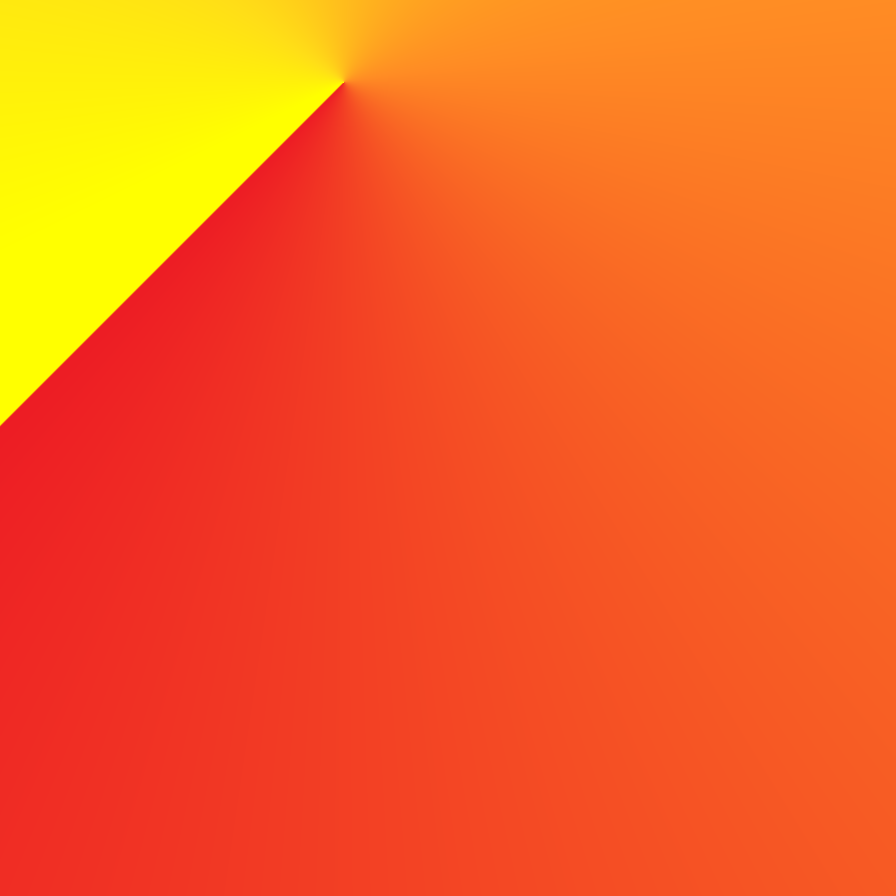
This background is drawn by a three.js fragment shader. Its source:

```glsl
// Conic sweep from red through orange to yellow, with a sharp diagonal seam.
varying vec2 vUv;

const float TAU = 6.283185;
const vec3 RED    = vec3(0.929, 0.110, 0.141);
const vec3 ORANGE = vec3(1.000, 0.549, 0.141);
const vec3 GOLD   = vec3(1.000, 0.871, 0.090);
const vec3 YELLOW = vec3(1.000, 1.000, 0.000);

// Position of value between two stops, clamped to 0..1
float between(float start, float end, float value) {
  return clamp((value - start) / (end - start), 0.0, 1.0);
}

// Colour along the sweep, for turn in 0..1
vec3 sweepColor(float turn) {
  vec3 color = mix(RED, ORANGE, between(0.0, 0.4, turn));
  color = mix(color, GOLD, between(0.4, 0.78, turn));
  return mix(color, YELLOW, between(0.78, 0.95, turn));
}

// Counterclockwise sweep about center, starting at the ray along seamDir
vec3 conicGradient(vec2 point, vec2 center, vec2 seamDir, float softness) {
  vec2 offset = point - center;
  float along = dot(offset, seamDir);
  float side = seamDir.x * offset.y - seamDir.y * offset.x;
  vec3 color = sweepColor(fract(atan(side, along) / TAU));

  // Smooth the jump where the sweep wraps around
  vec3 seamColor = mix(YELLOW, RED, smoothstep(-softness, softness, side));
  float onSeam = step(abs(side), softness) * step(softness, along);
  return mix(color, seamColor, onSeam);
}

void main() {
  vec2 center = vec2(0.384, 0.9085);
  vec2 seamDir = normalize(vec2(-1.0, -1.0));
  gl_FragColor = vec4(conicGradient(vUv, center, seamDir, 0.0012), 1.0);
}
```
